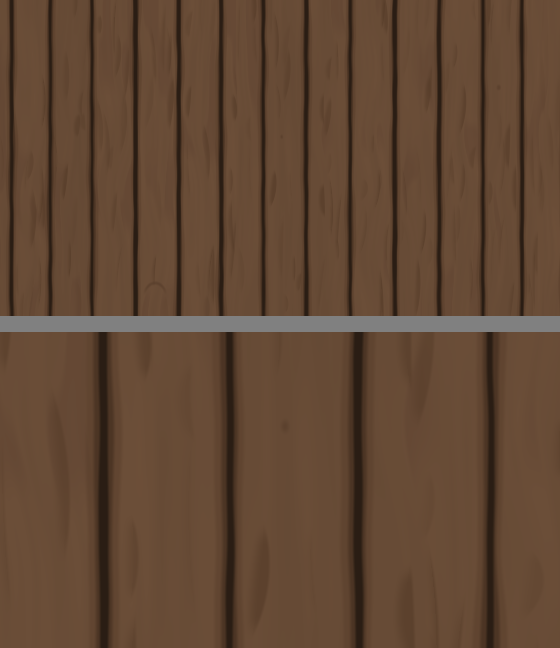
Top, the full canvas; bottom, a detail of the centre.
This texture is drawn by a Shadertoy shader. Its source:

```glsl
// Painted wall of vertical brown planks: twelve whole boards plus cut ends.
// Uneven seams bound each board; tapered brush strokes and stretched noise
// form the grain, with layered shadow strokes along the joints.

float hash(vec2 p) {
    vec3 q = fract(vec3(p.xyx) * 0.1031);
    q += dot(q, q.yzx + 33.33);
    return fract((q.x + q.y) * q.z);
}

float noise(vec2 p) {
    vec2 i = floor(p), f = fract(p);
    f = f * f * (3.0 - 2.0 * f);
    return mix(mix(hash(i), hash(i + vec2(1, 0)), f.x),
               mix(hash(i + vec2(0, 1)), hash(i + vec2(1, 1)), f.x), f.y);
}

// Horizontal position of a joint, with hand-laid irregularity
float seamX(float k) {
    float drift = 0.0075 * sin(k * 0.36) + 0.006 * sin(k * 1.05) * exp(-0.2 * k);
    return 0.0208 + 0.07595 * k - drift * step(0.0, k) * step(k, 11.5);
}

// Coverage of one tapered, bent grain stroke
float grainStroke(vec2 p, vec2 seed) {
    float size = mix(0.018, 0.065, hash(seed + 3.1));
    vec2 center = vec2((hash(seed) - 0.5) * 0.052, hash(seed + 7.7) * 0.5625);
    float t = (p.y - center.y) / size;
    float slant = (hash(seed + 11.3) - 0.4) * 0.22;
    float bend = (hash(seed + 17.9) - 0.5) * 0.012;
    float axis = center.x + slant * (p.y - center.y) + bend * t * t;
    float width = mix(0.001, 0.005, hash(seed + 23.5)) * (1.0 - t * t);
    float d = p.x - axis;
    float soft = d > 0.0 ? 0.0012 : 0.0045;
    return (1.0 - smoothstep(-soft, soft, abs(d) - width))
         * (1.0 - smoothstep(0.55, 1.0, abs(t)));
}

void mainImage(out vec4 fragColor, in vec2 fragCoord) {
    vec2 p = fragCoord / iResolution.x;
    float pixel = 1.0 / iResolution.x;

    // Find the board and its closest joint
    float board = -1.0, seam = 0.0, side = 1.0;
    for (float k = -1.0; k < 14.0; k++) {
        float d = p.x - seamX(k);
        if (d > 0.0) board = k;
        if (abs(d) < abs(side)) { side = d; seam = k; }
    }
    float middle = 0.5 * (seamX(board) + seamX(board + 1.0));
    vec2 local = vec2(p.x - middle, p.y);

    // Broad paint variation
    vec3 color = vec3(0.408, 0.297, 0.213);
    color *= 0.98 + 0.04 * hash(vec2(board, 4.0));
    float warp = noise(vec2(p.x * 18.0, p.y * 9.0) + board * 5.0);
    float wash = noise(vec2(p.x * 75.0 + warp * 2.0, p.y * 7.0) + board * 13.0);
    float fine = noise(vec2(p.x * 210.0 + warp * 5.0, p.y * 13.0));
    color *= 0.965 + 0.045 * wash + 0.025 * fine;
    float patches = smoothstep(0.60, 0.72, wash) * smoothstep(0.35, 0.7, warp);
    color = mix(color, vec3(0.36, 0.25, 0.185), 0.35 * patches);

    // Scattered grain strokes
    for (float i = 0.0; i < 11.0; i++) {
        vec2 seed = vec2(board * 3.7 + 19.0, i * 5.3 + 2.0);
        float strength = mix(0.12, 0.6, pow(hash(seed + 31.0), 1.6));
        color = mix(color, vec3(0.325, 0.225, 0.15), strength * grainStroke(local, seed));
    }

    // Small knots on two boards and an arched figure on another
    float dot1 = length((p - vec2(0.503, 0.320)) / vec2(0.005, 0.008));
    float dot2 = length((p - vec2(0.891, 0.408)) / vec2(0.006, 0.009));
    float knot = 1.0 - smoothstep(0.3, 1.0, min(dot1, dot2) + 0.3 * fine);
    vec2 archPoint = p - vec2(0.277, 0.035);
    float arch = 1.0 - smoothstep(0.0, 0.004, abs(length(archPoint * vec2(1.0, 0.8)) - 0.019));
    arch *= smoothstep(0.0, 0.018, archPoint.y);
    color = mix(color, vec3(0.32, 0.22, 0.15), 0.5 * max(knot, arch));

    // Layered shadow strokes beside each joint
    float edge = sign(side);
    float wobble = noise(vec2(seam * 9.0, p.y * 28.0)) - 0.5;
    float d = abs(side + 0.0012 * wobble);
    float ragged = noise(vec2(seam * 7.0 + edge * 2.5 + 40.0, p.y * 16.0));
    float outer = 0.0075 + 0.006 * ragged;
    float inner = 0.0037 + 0.0035 * ragged;
    color = mix(color, vec3(0.345, 0.24, 0.165), 0.5 * (1.0 - smoothstep(outer - 0.003, outer, d)));
    color = mix(color, vec3(0.27, 0.185, 0.125), 0.75 * (1.0 - smoothstep(inner - 0.002, inner + 0.001, d)));

    // Dark gap, with its own thickness and wear
    float gap = mix(0.0014, 0.0028, hash(vec2(seam + 5.0, 8.0)));
    gap *= 0.8 + 0.4 * noise(vec2(seam * 11.0 + 60.0, p.y * 22.0));
    float core = 1.0 - smoothstep(gap - 0.0008, gap + 0.0008 + pixel, d);
    color = mix(color, vec3(0.15, 0.105, 0.07), 0.9 * core);

    fragColor = vec4(color, 1.0);
}
```
